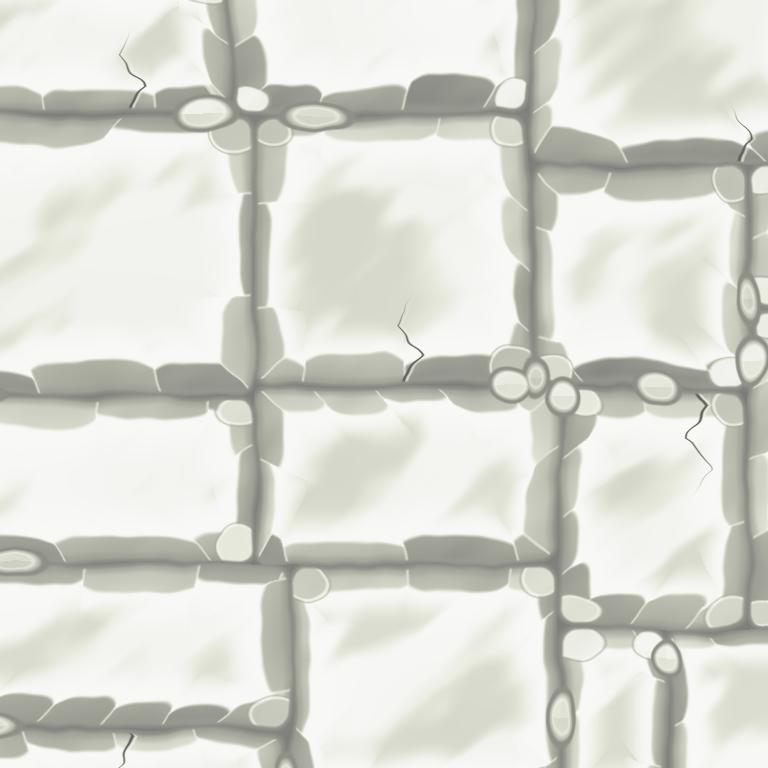
Write a Shadertoy shader that draws this texture.

```glsl
// A wall of pale, hand-painted stone blocks with chipped bevels, pebbles and cracks.
// Jittered grid lines, alternately horizontal and vertical, bound the blocks;
// each block side is split into facets, and tones are tinted at the end.

float hash(vec2 p) {
    vec3 q = fract(vec3(p.xyx + 17.3) * 0.1031);
    q += dot(q, q.yzx + 33.33);
    return fract((q.x + q.y) * q.z);
}

float noise(vec2 p) {
    vec2 i = floor(p), f = fract(p);
    f = f * f * (3.0 - 2.0 * f);
    return mix(mix(hash(i), hash(i + vec2(1, 0)), f.x),
               mix(hash(i + vec2(0, 1)), hash(i + vec2(1, 1)), f.x), f.y);
}

const vec2 GRID = vec2(3.1, 3.8);

float slide(vec2 vertex) { return 0.72 * (hash(vertex + 5.0) - 0.5); }

// Left, bottom, right and top of the block that belongs to a grid cell
vec4 blockBounds(vec2 c) {
    float odd = mod(c.x + c.y, 2.0);
    return vec4(c.x + slide(c + vec2(0, 1.0 - odd)),
                c.y + slide(c + vec2(odd, 0)),
                c.x + 1.0 + slide(c + vec2(1, odd)),
                c.y + 1.0 + slide(c + vec2(1.0 - odd, 1))) / GRID.xyxy;
}

float ellipse(vec2 p, vec2 r) { return (length(p / r) - 1.0) * min(r.x, r.y); }

// Soft painted strokes running along a diagonal
float brush(vec2 p) {
    vec2 s = vec2(p.x + 0.7 * p.y, p.y - 0.8 * p.x);
    return 0.65 * noise(s * vec2(5, 10)) + 0.35 * noise(s * vec2(11, 32) + 9.0);
}

float line(float d, float width, float soft) {
    return 1.0 - smoothstep(width - soft, width + soft, abs(d));
}

vec3 stoneTint(float t) {
    float warm = smoothstep(0.42, 0.7, t) * (1.0 - smoothstep(0.9, 0.97, t));
    return vec3(t, t + 0.004, t - 0.008 - 0.035 * warm);
}

void mainImage(out vec4 fragColor, in vec2 fragCoord) {
    vec2 uv = fragCoord / iResolution.y;
    float soft = max(0.0015, 1.0 / iResolution.y);
    vec2 p = uv + 0.014 * (vec2(noise(uv * 11.0), noise(uv * 11.0 + 40.0)) - 0.5)
                + 0.004 * (vec2(noise(uv * 42.0), noise(uv * 42.0 + 70.0)) - 0.5);

    // Find the enclosing block and the nearest pebble on a joint
    float nearest = 1e3, pebble = 1e3, pebbleTone = 0.0;
    vec2 cell = vec2(0), mid = vec2(0), size = vec2(1);
    for (int k = 0; k < 9; k++) {
        vec2 c = floor(p * GRID) + vec2(k % 3, k / 3) - 1.0;
        vec4 b = blockBounds(c);
        vec2 m = 0.5 * (b.xy + b.zw), h = 0.5 * (b.zw - b.xy);
        vec2 a = abs(p - m) - h;
        float d = max(a.x, a.y);
        if (d < nearest) { nearest = d; cell = c; mid = m; size = h; }
        for (int n = 0; n < 2; n++) {
            float rnd = hash(c * 3.0 + float(n) * 51.0);
            if (rnd < 0.4) continue;
            float along = hash(c + 23.0 + float(n));
            vec2 at = b.xy + 2.0 * h * along * (n == 0 ? vec2(1, 0) : vec2(0, 1));
            vec2 r = vec2(mix(0.018, 0.044, rnd * rnd), mix(0.013, 0.021, along));
            float e = ellipse(p - at, n == 0 ? r : r.yx * vec2(0.85, 0.8));
            if (e < pebble) { pebble = e; pebbleTone = 0.84 + 0.1 * along - (p.y < at.y ? 0.04 : 0.0); }
        }
    }

    // Rounded outline of the block
    vec2 q = p - mid;
    vec2 a = abs(q) - size + 0.0055 + 0.005 * (noise(p * 15.0) - 0.5) + 0.018;
    float outline = length(max(a, 0.0)) + min(max(a.x, a.y), 0.0) - 0.018;
    float strokes = brush(p + cell * 0.37);

    // Facets along the four sides: left, right, bottom, top
    float first = 1e3, second = 1e3, bevel = 0.03, seam = 1.0, tone = 0.7;
    for (int s = 0; s < 4; s++) {
        bool upright = s < 2;
        float way = s % 2 == 0 ? -1.0 : 1.0;
        float depth = upright ? size.x - way * q.x : size.y - way * q.y;
        float sideRnd = hash(cell * 5.0 + float(s) * 13.0);
        float span = mix(0.075, 0.19, sideRnd);
        float t = (upright ? q.y : q.x) + depth * (sideRnd - 0.5) * 1.8;
        float u = t / span + sideRnd * 9.0;
        float rnd = hash(vec2(floor(u), sideRnd * 97.0));
        float f = abs(2.0 * fract(u) - 1.0);
        float w = mix(0.02, 0.046, rnd) + (s == 2 ? 0.008 : 0.0);
        w = min(w, 0.42 * min(size.x, size.y)) * (1.0 - 0.28 * f * f * f * f);
        float k = depth / w;
        if (k < first) {
            second = first; first = k; bevel = w;
            seam = 0.5 * (1.0 - f) * span;
            float base = s == 2 ? 0.65 : (s == 3 ? 0.76 : 0.74);
            tone = base + 0.2 * (hash(vec2(rnd * 80.0, float(s))) - 0.5);
        } else second = min(second, k);
    }
    float inset = (first - 1.0) * bevel;
    tone += 0.12 * (strokes - 0.5) + 0.07 * (first - 0.6);
    tone = mix(tone, 0.61, 0.65 * smoothstep(-0.012, 0.0, outline));
    float ridge = max(line(seam, 0.0016, soft), line((second - first) * bevel, 0.0022, soft));
    tone = mix(tone, 0.9, 0.75 * ridge);

    // Bright face with soft greenish smears, edged by a light ridge
    float smear = smoothstep(0.4, 0.72, strokes) * smoothstep(0.0, 0.045, inset);
    float face = 0.972 - 0.105 * smear - 0.03 * noise(p * 5.0 + 31.0) * smoothstep(0.01, 0.06, inset);
    tone = mix(tone, face, smoothstep(-soft, soft, inset));
    tone = mix(tone, 0.965, 0.85 * line(inset, 0.002, 2.0 * soft));

    // Chipped corners
    float cornerRnd = hash(cell * 4.0 + sign(q) + 60.0);
    float chip = ellipse(size - abs(q) - 0.021, vec2(0.016, 0.014) + 0.016 * vec2(cornerRnd, fract(cornerRnd * 7.0)));
    if (cornerRnd > 0.45) {
        tone = mix(tone, 0.76 + 0.2 * fract(cornerRnd * 13.0) + 0.1 * (strokes - 0.5), smoothstep(soft, -soft, chip));
        tone = mix(tone, 0.66, 0.6 * line(chip - 0.003, 0.001, soft));
        tone = mix(tone, 0.95, 0.8 * line(chip, 0.0015, soft));
    }

    // A jagged crack running in from the top or bottom edge
    float crackRnd = hash(cell + 81.0);
    float y = size.y - (crackRnd > 0.7 ? 1.0 : -1.0) * q.y;
    float reach = min(1.2 * size.y, 0.06 + 0.13 * fract(crackRnd * 9.0));
    float zigzag = 0.06 * abs(fract(y * 12.0 + crackRnd) - 0.5) + 0.012 * noise(vec2(y * 70.0, crackRnd));
    float dx = q.x - size.x * (fract(crackRnd * 5.0) - 0.5) - zigzag - y * (crackRnd - 0.6);
    if (crackRnd > 0.4 && y < reach) {
        float taper = 1.0 - y / reach;
        tone = mix(tone, 0.97, 0.7 * taper * line(dx - 0.004, 0.002, soft));
        tone = mix(tone, 0.38, min(1.0, 2.5 * taper) * line(dx, 0.0022 * taper, soft));
    }

    // Joints, then the pebbles wedged into them
    float joint = mix(0.585, 0.5, smoothstep(0.0, 0.009, outline)) + 0.05 * (strokes - 0.5);
    tone = mix(tone, joint, smoothstep(-1.5 * soft, 1.5 * soft, outline));
    tone = mix(tone, 0.56, smoothstep(0.006, 0.003, pebble));
    float stone = mix(0.74, pebbleTone, smoothstep(0.0, -0.005, pebble)) + 0.08 * (strokes - 0.5);
    tone = mix(tone, stone, smoothstep(soft, -soft, pebble));
    tone = mix(tone, 0.95, 0.6 * line(pebble + 0.004, 0.001, soft));

    fragColor = vec4(stoneTint(clamp(tone, 0.0, 1.0)), 1.0);
}
```
